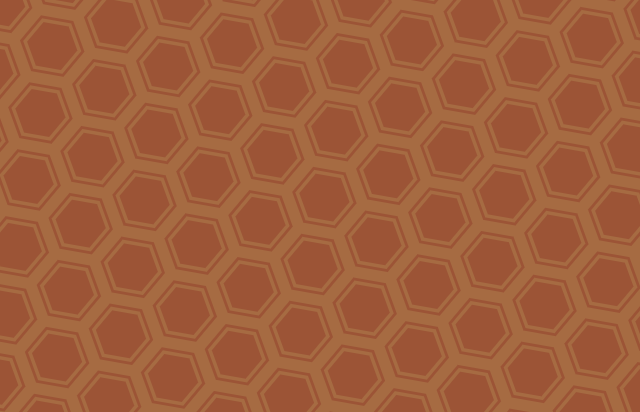
Write a Shadertoy shader that draws this pattern.

```glsl
// Tilted honeycomb of filled hexagons, each framed by a thin hexagonal ring.

const vec3  LIGHT = vec3(0.65, 0.42, 0.26);
const vec3  DARK  = vec3(0.61, 0.33, 0.21);
const float SPACING = 0.165;                 // centre to centre, in canvas heights
const float TILT = radians(10.0);            // clockwise lean of the columns
const vec2  ANCHOR = vec2(0.0107, 0.0204);   // one cell centre, from canvas centre
// Inradii, in units of the spacing
const float CORE_RADIUS = 0.325;
const float RING_INNER  = 0.376;
const float RING_OUTER  = 0.417;

const vec2 LATTICE = vec2(sqrt(3.0), 1.0);

// Distance from a hexagon centre, measured along its nearest edge normal
float hexRadius(vec2 p) {
    p = abs(p);
    return max(p.y, dot(p, 0.5 * LATTICE));
}

// Offset from the nearest centre of a unit-spaced triangular lattice
vec2 hexCell(vec2 p) {
    vec2 a = (fract(p / LATTICE + 0.5) - 0.5) * LATTICE;
    vec2 b = (fract(p / LATTICE) - 0.5) * LATTICE;
    return dot(a, a) < dot(b, b) ? a : b;
}

// Antialiased coverage of the area inside a given radius
float inside(float radius, float r, float pixel) {
    return clamp((radius - r) / pixel + 0.5, 0.0, 1.0);
}

void mainImage(out vec4 fragColor, in vec2 fragCoord) {
    // Centred canvas coordinates, turned into lattice space
    vec2 p = (fragCoord - 0.5 * iResolution.xy) / iResolution.y - ANCHOR;
    float c = cos(TILT), s = sin(TILT);
    p = mat2(c, s, -s, c) * p / SPACING;

    float pixel = 1.0 / (iResolution.y * SPACING);
    float r = hexRadius(hexCell(p));

    // Solid core plus surrounding ring
    float core = inside(CORE_RADIUS, r, pixel);
    float ring = inside(RING_OUTER, r, pixel) - inside(RING_INNER, r, pixel);

    fragColor = vec4(mix(LIGHT, DARK, core + ring), 1.0);
}
```
